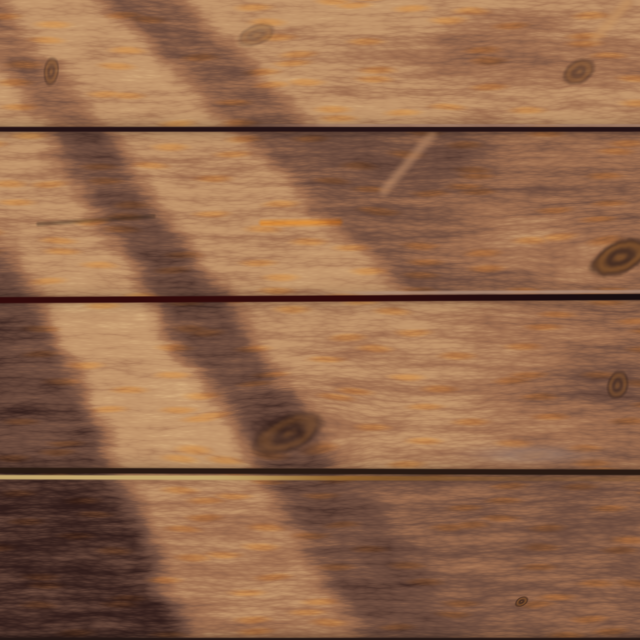
Reproduce this texture procedurally as a three.js fragment shader.

```glsl
// Weathered horizontal wooden planks crossed by soft diagonal bands of sunlight and shade.
varying vec2 vUv;

vec2 hash2(vec2 p) {
  return fract(sin(vec2(dot(p, vec2(127.1, 311.7)), dot(p, vec2(269.5, 183.3)))) * 4375.85);
}

// Distance to the nearest scattered cell centre
float cellular(vec2 p) {
  vec2 cell = floor(p), f = fract(p);
  float nearest = 2.0;
  for (int j = -1; j <= 1; j++)
    for (int i = -1; i <= 1; i++) {
      vec2 o = vec2(float(i), float(j));
      nearest = min(nearest, length(o + hash2(cell + o) - f));
    }
  return nearest;
}

// Layered sines for broad blotches and wavering
float waves(vec2 p) {
  float sum = 0.0, amp = 0.5;
  for (int i = 0; i < 4; i++) {
    sum += amp * sin(p.x + 1.7 * sin(p.y)) * cos(p.y - 1.3 * sin(p.x * 0.7));
    p = mat2(1.5, 0.9, -0.9, 1.5) * p + 2.3;
    amp *= 0.6;
  }
  return sum;
}

float band(float x, float a, float b, float soft) {
  return smoothstep(a - soft, a + soft, x) * (1.0 - smoothstep(b - soft, b + soft, x));
}

float blob(vec2 p, vec2 centre, vec2 radius) {
  vec2 d = (p - centre) / radius;
  return exp(-dot(d, d));
}

float stroke(vec2 p, vec2 a, vec2 b, float width) {
  vec2 ab = b - a;
  float h = clamp(dot(p - a, ab) / dot(ab, ab), 0.0, 1.0);
  return 1.0 - smoothstep(0.0, width, length(p - a - ab * h));
}

vec3 woodTone(float l) {
  vec3 c = mix(vec3(0.19, 0.11, 0.10), vec3(0.43, 0.30, 0.245), smoothstep(-0.05, 0.36, l));
  c = mix(c, vec3(0.62, 0.43, 0.31), smoothstep(0.3, 0.62, l));
  c = mix(c, vec3(0.76, 0.585, 0.42), smoothstep(0.55, 0.85, l));
  return mix(c, vec3(0.88, 0.73, 0.53), smoothstep(0.82, 1.15, l));
}

// Knot with rings: dark rim, warm heart
void knot(inout vec3 col, vec2 p, vec2 centre, vec2 radius, float depth) {
  vec2 d = p - centre;
  d.y += d.x * 0.3;
  float r = length(d / radius) + 0.12 * waves(p * 45.0);
  float rings = 0.5 + 0.5 * cos(r * 10.0);
  float mask = 1.0 - smoothstep(0.75, 1.15, r);
  col = mix(col, mix(vec3(0.24, 0.15, 0.11), vec3(0.52, 0.33, 0.16), rings * 0.7), mask * depth);
}

// Dark groove; returns its signed offset for the lips beside it
float groove(inout vec3 col, float d, float halfWidth, vec3 tint) {
  col *= 1.0 - 0.35 * exp(-abs(d) * 130.0);
  col = mix(col, tint, 1.0 - smoothstep(halfWidth - 0.0015, halfWidth + 0.002, abs(d)));
  return d;
}

void main() {
  vec2 p = vec2(vUv.x, 1.0 - vUv.y); // y runs down the boards
  float x = p.x, y = p.y;
  float seam1 = y - 0.202, seam2 = y - 0.469 + 0.005 * x, seam3 = y - 0.735 - 0.003 * x;
  float plank = step(0.0, seam1) + step(0.0, seam2) + step(0.0, seam3);

  // Grain flows around the larger knots
  vec2 g = p;
  g.y -= 0.6 * (y - 0.40) * blob(p, vec2(0.97, 0.40), vec2(0.10, 0.06));
  g.y -= 0.6 * (y - 0.68) * blob(p, vec2(0.45, 0.68), vec2(0.11, 0.06));
  g.y += 0.006 * waves(vec2(x * 9.0, y * 16.0 + plank * 4.0));
  g.x += plank * 3.7;
  float coarse = cellular(g * vec2(5.0, 48.0));
  float fine = cellular(g * vec2(13.0, 125.0) + 7.0);
  float fibre = cellular(g * vec2(55.0, 250.0) + 19.0);
  float streak = cellular(g * vec2(7.0, 34.0) + 31.0);
  float blotch = waves(vec2(x * 13.0, y * 24.0) + plank * 2.0);

  // Sunlit level of each board
  float right = smoothstep(0.5, 1.0, x);
  float level = 0.80;
  if (plank < 0.5) level -= 0.28 * blob(p, vec2(0.76, 0.085), vec2(0.20, 0.045)) + 0.10 * right;
  else if (plank < 1.5) level = 0.76;
  else if (plank < 2.5) level = 0.82 - 0.12 * smoothstep(0.3, 0.55, x) - 0.22 * smoothstep(0.65, 1.0, x);
  else level = mix(0.64, 0.42, smoothstep(0.48, 0.62, x));

  // Diagonal shade bands with wavering edges
  float sx = x + 0.018 * waves(p * 17.0);
  float soft = 0.035;
  float corner = 1.0 - smoothstep(-soft, soft, sx + 0.15 - 0.45 * y);
  float middle = band(sx, 0.63 * y - 0.06, 0.72 * y + 0.01, soft);
  float upper = smoothstep(-soft, soft, sx - 0.15 - 1.06 * y);
  if (plank < 0.5) upper *= 1.0 - smoothstep(-soft, soft, sx - 0.28 - y);
  upper *= 1.0 - step(1.5, plank);
  level = mix(level, plank < 0.5 ? 0.43 : 0.42 + 0.08 * right, upper);
  level = mix(level, plank < 0.5 ? 0.47 : 0.27, middle * 0.95);
  level = mix(level, plank > 2.5 ? 0.12 : 0.25, corner * smoothstep(0.3, 0.45, y));
  level += 0.18 * blob(p, vec2(0.84, 0.385), vec2(0.11, 0.035));
  level -= 0.14 * blob(p, vec2(0.54, 0.25), vec2(0.10, 0.04));
  level -= 0.16 * blob(p, vec2(0.71, 0.235), vec2(0.035, 0.035));
  level -= 0.17 * blob(p, vec2(0.93, 0.60), vec2(0.13, 0.035));
  level -= 0.12 * blob(p, vec2(0.48, 0.67), vec2(0.07, 0.05));

  // Grain and colour
  level += 0.20 * (0.45 - coarse) + 0.16 * (0.45 - fine) + 0.11 * (0.45 - fibre) + 0.07 * blotch;
  vec3 col = woodTone(level);
  float amber = 1.0 - smoothstep(0.06, 0.28, streak);
  amber = max(amber * 0.45, stroke(p, vec2(0.41, 0.349), vec2(0.53, 0.347), 0.009));
  col = mix(col, col * vec3(1.13, 0.95, 0.55), amber);
  col *= 1.0 - 0.28 * stroke(p, vec2(0.06, 0.35), vec2(0.24, 0.338), 0.006);
  col = mix(col, vec3(0.73, 0.54, 0.40), 0.6 * stroke(p, vec2(0.60, 0.298), vec2(0.675, 0.21), 0.014));
  col = mix(col, vec3(0.78, 0.58, 0.38), 0.6 * stroke(p, vec2(0.93, 0.06), vec2(0.98, 0.005), 0.014));
  col = mix(col, vec3(0.59, 0.52, 0.50), 0.5 * blob(p, vec2(0.83, 0.71), vec2(0.08, 0.012)));

  // Knots
  knot(col, p, vec2(0.97, 0.402), vec2(0.047, 0.027), 0.85);
  knot(col, p, vec2(0.45, 0.678), vec2(0.055, 0.030), 0.55);
  knot(col, p, vec2(0.965, 0.602), vec2(0.017, 0.022), 0.6);
  knot(col, p, vec2(0.905, 0.112), vec2(0.026, 0.020), 0.5);
  knot(col, p, vec2(0.080, 0.112), vec2(0.012, 0.022), 0.5);
  knot(col, p, vec2(0.40, 0.055), vec2(0.030, 0.017), 0.3);
  knot(col, p, vec2(0.815, 0.940), vec2(0.011, 0.008), 0.8);

  // Seams and their lit lips
  float d = groove(col, seam1, 0.0035, vec3(0.14, 0.07, 0.08));
  col = mix(col, vec3(0.62, 0.48, 0.43), 0.6 * band(d, -0.008, -0.004, 0.0015) * smoothstep(0.3, 0.6, x));
  d = groove(col, seam2, 0.0045, mix(vec3(0.20, 0.04, 0.04), vec3(0.09, 0.05, 0.06), right));
  col = mix(col, vec3(0.70, 0.57, 0.50), 0.75 * band(d, -0.011, -0.006, 0.002) * smoothstep(0.45, 0.65, x));
  d = groove(col, seam3, 0.004, vec3(0.16, 0.10, 0.07));
  vec3 lip = mix(vec3(0.77, 0.66, 0.43), vec3(0.58, 0.38, 0.14), smoothstep(0.3, 0.6, x));
  col = mix(col, lip, band(d, 0.007, 0.014, 0.002) * (1.0 - 0.8 * smoothstep(0.35, 0.9, x)));
  groove(col, y - 0.999, 0.002, vec3(0.14, 0.09, 0.08));

  gl_FragColor = vec4(col, 1.0);
}
```
